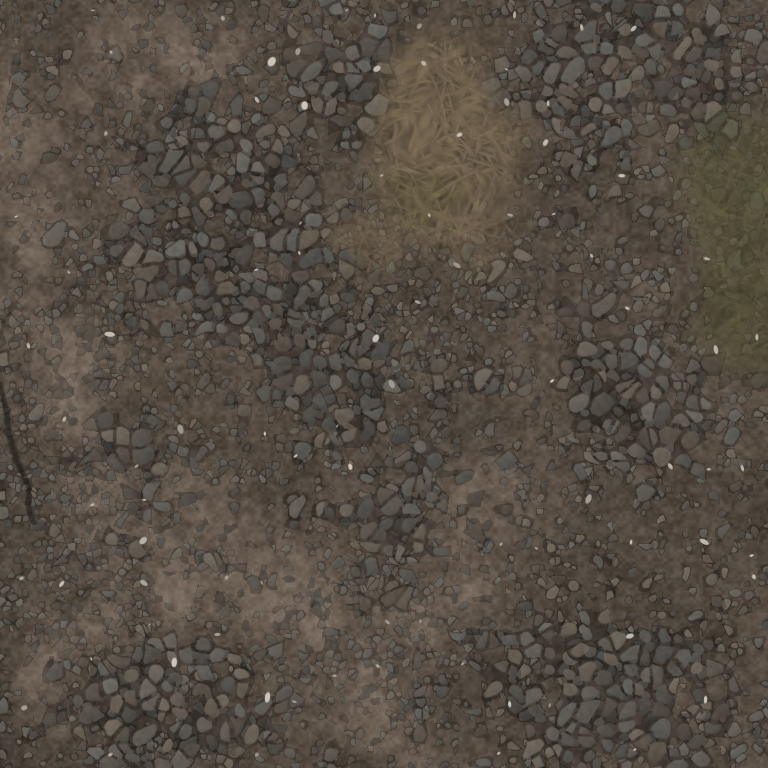
A Shadertoy shader for this texture:

```glsl
// Trodden earth with gravel drifts, sandy trails, dry grass and pale chips.
#define SOIL vec3(0.325, 0.288, 0.252)
#define SAND vec3(0.435, 0.382, 0.338)
#define STONE vec3(0.372, 0.358, 0.335)
#define STRAW vec3(0.475, 0.410, 0.315)
#define MOSS vec3(0.335, 0.325, 0.205)
#define CHIP vec3(0.74, 0.71, 0.67)
#define STONE_SCALE 42.0
#define CHIP_SCALE 19.0
#define GRAIN 0.075

float hash(vec2 p) {
    return fract(sin(dot(p, vec2(127.1, 311.7))) * 43758.55);
}

vec2 hash2(vec2 p) {
    return vec2(hash(p), hash(p + 37.3));
}

float noise(vec2 p) {
    vec2 i = floor(p), f = fract(p);
    f = f * f * (3.0 - 2.0 * f);
    return mix(mix(hash(i), hash(i + vec2(1, 0)), f.x),
               mix(hash(i + vec2(0, 1)), hash(i + vec2(1, 1)), f.x), f.y);
}

float fbm(vec2 p) {
    float sum = 0.0, amp = 0.5;
    for (int i = 0; i < 5; i++) {
        sum += amp * noise(p);
        p = mat2(1.6, 1.2, -1.2, 1.6) * p + 5.7;
        amp *= 0.5;
    }
    return sum;
}

mat2 turn(float a) {
    return mat2(cos(a), sin(a), -sin(a), cos(a));
}

float segment(vec2 p, vec2 a, vec2 b) {
    vec2 d = b - a;
    return length(p - a - d * clamp(dot(p - a, d) / dot(d, d), 0.0, 1.0));
}

// Soft ellipse: xy centre, zw radii
float blob(vec2 p, vec4 e) {
    return 1.0 - smoothstep(0.55, 1.25, length((p - e.xy) / e.zw));
}

vec2 ragged(vec2 p) {
    return p + 0.13 * (vec2(fbm(p * 9.0), fbm(p * 9.0 + 31.0)) - 0.48);
}

float gravelMask(vec2 p) {
    const vec4 drifts[9] = vec4[9](
        vec4(0.29, 0.70, 0.13, 0.17), vec4(0.45, 0.93, 0.07, 0.12),
        vec4(0.43, 0.55, 0.13, 0.09), vec4(0.83, 0.90, 0.15, 0.15),
        vec4(0.81, 0.48, 0.10, 0.13), vec4(0.21, 0.09, 0.15, 0.10),
        vec4(0.79, 0.09, 0.16, 0.11), vec4(0.52, 0.33, 0.06, 0.13),
        vec4(0.18, 0.37, 0.06, 0.09));
    float m = 0.0;
    for (int i = 0; i < 9; i++) m = max(m, blob(p, drifts[i]));
    return m;
}

float sandMask(vec2 p) {
    const vec4 trails[7] = vec4[7](
        vec4(0.02, 0.82, 0.07, 0.58), vec4(0.07, 0.58, 0.15, 0.36),
        vec4(0.27, 0.36, 0.38, 0.26), vec4(0.20, 0.28, 0.42, 0.20),
        vec4(0.42, 0.20, 0.51, 0.02), vec4(0.63, 0.34, 0.56, 0.19),
        vec4(0.13, 0.92, 0.27, 0.94));
    float d = 1.0;
    for (int i = 0; i < 7; i++) d = min(d, segment(p, trails[i].xy, trails[i].zw));
    d = min(d, segment(p, vec2(0.0, 0.09), vec2(0.13, 0.22)) + 0.01);
    return 1.0 - smoothstep(0.015, 0.085, d);
}

// Angular stones from Voronoi cells, laid over the ground
vec3 addStones(vec3 ground, vec2 uv, float scale, float stray, float packed) {
    vec2 p = uv * scale + 0.7 * noise(uv * scale * 0.8);
    vec2 base = floor(p), near = vec2(0.0), id = base;
    float best = 9.0, edge = 1.0;
    for (int k = 0; k < 9; k++) {
        vec2 g = base + vec2(k % 3 - 1, k / 3 - 1);
        vec2 s = g + 0.1 + 0.8 * hash2(g) - p;
        if (dot(s, s) < best) { best = dot(s, s); near = s; id = g; }
    }
    for (int k = 0; k < 25; k++) {
        vec2 g = base + vec2(k % 5 - 2, k / 5 - 2);
        vec2 s = g + 0.1 + 0.8 * hash2(g) - p, d = s - near;
        if (dot(d, d) > 1e-4) edge = min(edge, dot(0.5 * (s + near), normalize(d)));
    }
    vec2 q = ragged(uv + near / scale);
    float chance = mix(stray, packed, gravelMask(q)) * (1.0 - 0.75 * sandMask(q));
    float present = step(hash(id + 11.0), chance);
    float inside = min(edge, 0.42 + 0.25 * hash(id + 5.0) - length(near));
    float cover = present * smoothstep(0.01, 0.13, inside - 0.06 * hash(id + 3.0));
    float tone = 0.82 + 0.36 * hash(id + 7.0) + 0.14 * dot(-near, vec2(-0.5, 0.8));
    tone += 0.12 * (noise(uv * 190.0) - 0.5);
    vec3 tint = mix(vec3(0.97, 1.0, 1.02), vec3(1.05, 0.99, 0.94), hash(id + 9.0));
    return mix(ground * (1.0 - 0.2 * present), STONE * tint * tone, cover * 0.88);
}

void mainImage(out vec4 fragColor, in vec2 fragCoord) {
    vec2 uv = fragCoord / iResolution.y;
    vec2 q = ragged(uv);

    // Soil and sandy trails
    float sand = sandMask(q) * smoothstep(0.2, 0.55, fbm(uv * 22.0));
    vec3 col = mix(SOIL, SAND, 0.85 * sand);
    col *= 0.80 + 0.42 * fbm(uv * 13.0 + 4.0);
    col += GRAIN * (noise(uv * 240.0) - 0.5) + GRAIN * (noise(uv * 110.0) - 0.5);

    // Gravel, fine to coarse
    col = addStones(col, uv + 0.31, STONE_SCALE * 2.3, 0.22, 0.5) ;
    col = addStones(col, uv, STONE_SCALE * 1.5, 0.14, 0.5);
    col = addStones(col, uv, STONE_SCALE, 0.06, 0.85);

    // Dry grass and moss
    float fibre = 0.0;
    for (int i = 0; i < 4; i++) {
        vec2 f = turn(float(i) * 0.8 + 0.3) * (uv + 0.02 * noise(uv * 25.0));
        fibre = max(fibre, noise(f * vec2(45.0, 230.0) + float(i) * 17.0));
    }
    float straw = max(blob(q, vec4(0.59, 0.81, 0.12, 0.15)), 0.6 * blob(q, vec4(0.46, 0.68, 0.07, 0.05)));
    float moss = max(blob(q, vec4(1.0, 0.70, 0.10, 0.19)), 0.6 * blob(q, vec4(0.55, 0.75, 0.05, 0.05)));
    col = mix(col, STRAW * (0.45 + 0.7 * fibre), 0.75 * straw);
    col = mix(col, MOSS * (0.6 + 0.55 * fibre), 0.6 * moss);

    // Pale chips, one at most per cell
    vec2 cell = floor(uv * CHIP_SCALE);
    vec2 c = fract(uv * CHIP_SCALE) - 0.25 - 0.5 * hash2(cell + 2.0);
    c = turn(6.28 * hash(cell + 8.0)) * c;
    float size = 0.04 + 0.09 * pow(hash(cell + 6.0), 2.0);
    float chip = length(c * vec2(1.0, 1.3 + hash(cell + 4.0))) - size;
    chip = (1.0 - smoothstep(-0.03, 0.03, chip)) * step(hash(cell + 1.0), 0.26);
    col = mix(col, CHIP * (0.8 + 0.3 * hash(cell)), chip);

    // Crack at the left border
    float crack = segment(uv + 0.008 * noise(uv * 30.0), vec2(0.0, 0.50), vec2(0.05, 0.325));
    col *= 0.6 + 0.4 * smoothstep(0.001, 0.006, crack);

    fragColor = vec4(col, 1.0);
}
```
